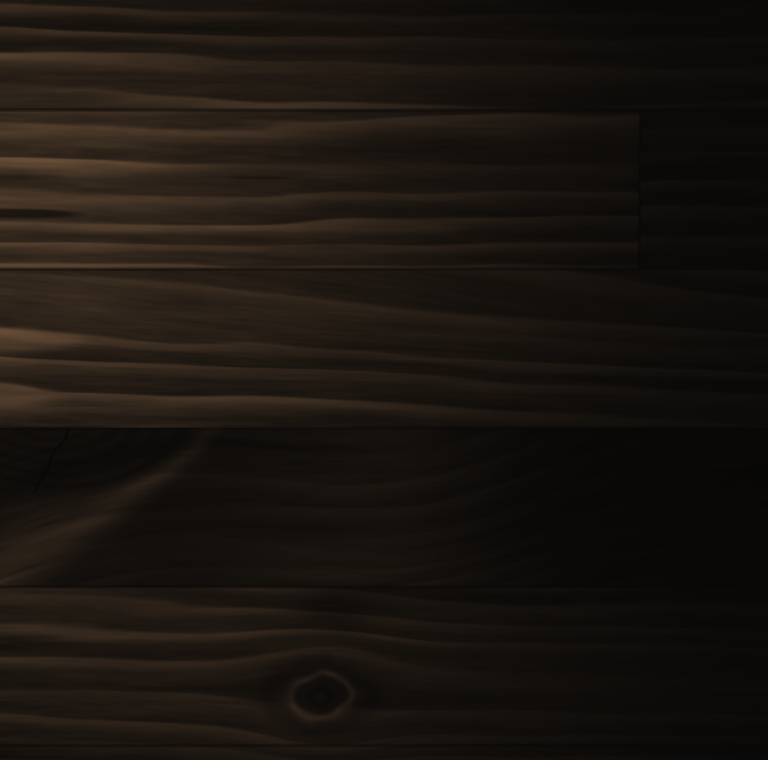
Write a Shadertoy shader that draws this texture.

```glsl
// Dark stained wooden planks with flowing grain and two knots, lit from the left.
#define PLANK_PITCH 0.209
#define PLANK_OFFSET 0.019
#define JOINT_X 0.832
#define RING_COUNT 26.0
#define RING_CONTRAST 0.62
#define FIBRE_CONTRAST 0.34
#define SHADOW_COLOR vec3(0.030, 0.027, 0.024)
#define LIGHT_COLOR vec3(0.330, 0.250, 0.180)
#define SMALL_KNOT vec2(0.414, 0.083)
#define LARGE_KNOT vec2(0.070, 0.442)

float hash(vec2 p) {
    return fract(sin(dot(p, vec2(127.1, 311.7))) * 43758.55);
}

float noise(vec2 p) {
    vec2 cell = floor(p), f = fract(p);
    f = f * f * (3.0 - 2.0 * f);
    return mix(mix(hash(cell), hash(cell + vec2(1, 0)), f.x),
               mix(hash(cell + vec2(0, 1)), hash(cell + vec2(1, 1)), f.x), f.y);
}

float bell(float x) { return exp(-x * x); }

// Growth rings: a slow rise to a bright edge, then a quick fall.
float rings(float x, float across, float count, float seed) {
    float phase = across * count + 1.6 * noise(vec2(x * 1.3 + seed, across * 14.0))
                + 0.25 * noise(vec2(x * 9.0, across * 60.0 + seed));
    float s = fract(phase);
    float ridge = smoothstep(0.0, 0.8, s) * (1.0 - smoothstep(0.82, 1.0, s));
    float strength = 0.25 + 1.1 * noise(vec2(x * 2.5, floor(phase) * 7.3 + seed));
    return ridge * ridge * strength;
}

// Thin fibres, stretched along the plank, at three scales.
float fibres(float x, float across, float seed) {
    return 0.40 * noise(vec2(x * 7.0 + seed, across * 95.0))
         + 0.35 * noise(vec2(x * 16.0, across * 210.0 + seed))
         + 0.25 * noise(vec2(x * 45.0 + seed, across * 330.0)) - 0.5;
}

void mainImage(out vec4 fragColor, in vec2 fragCoord) {
    vec2 uv = fragCoord / iResolution.xy;
    float pixel = 1.0 / iResolution.y;
    float x = uv.x, y = uv.y;

    // Planks, counted from the bottom
    float plankCoord = (y - PLANK_OFFSET) / PLANK_PITCH;
    int plank = int(clamp(floor(plankCoord), 0.0, 4.0));
    float tones[5] = float[5](0.66, 0.60, 1.00, 1.05, 0.80);
    float tone = tones[plank];
    float seed = float(plank) * 17.3;
    float count = RING_COUNT, ringAmount = RING_CONTRAST;
    float across = y + 0.012 * x + 0.008 * (noise(vec2(x * 3.0 + seed, y * 5.0)) - 0.5);

    // Small knot pushes the grain of the bottom plank aside
    vec2 toKnot = (uv - SMALL_KNOT) / vec2(0.048, 0.033);
    float knotRadius = length(toKnot) + 0.25 * (noise(uv * 45.0) - 0.5);
    if (plank == 0) {
        across -= 0.75 * (y - SMALL_KNOT.y) * exp(-0.22 * dot(toKnot, toKnot));
        ringAmount *= 0.75;
    }

    // Dark plank with slanted fibres, a pale sweep and a large cut knot
    float largeKnot = 0.0;
    if (plank == 1) {
        across -= 0.14 * x + 0.02 * sin(x * 9.0);
        ringAmount *= 0.3;
        float sweep = y - 0.425 - 0.71 * (x - 0.26) + 0.035 * (noise(uv * 9.0) - 0.5);
        float width = mix(0.045, 0.018, smoothstep(0.0, 0.27, x));
        tone = 0.26 + 0.46 * bell((x - 0.52) / 0.17)
             + 0.58 * bell(sweep / width) * (1.0 - smoothstep(0.24, 0.32, x));
        vec2 q = (uv - LARGE_KNOT) / vec2(0.19, 0.092);
        float r = length(q) + 0.1 * (noise(uv * 14.0) - 0.5);
        largeKnot = 1.0 - smoothstep(0.85, 1.05, r);
        tone = mix(tone, 0.24 + 0.04 * sin(r * 42.0), largeKnot);
        float split = abs(x - 0.065 - 0.5 * (y - 0.40) - 0.01 * noise(uv * 40.0));
        tone *= 1.0 - 0.6 * largeKnot * (1.0 - smoothstep(0.001, 0.004, split));
    }

    // Wide sloping grain with a pale tongue at the left
    float tongue = 0.0;
    if (plank == 2) {
        across += 0.10 * x * smoothstep(0.47, 0.60, y);
        count *= 0.72;
        vec2 q = vec2(x / 0.12, (y - 0.552 + 0.02 * x) / 0.021);
        tongue = 1.0 - smoothstep(0.55, 1.1, length(q) + 0.3 * (noise(uv * vec2(20, 80)) - 0.5));
    }

    // Butt joint in the fourth plank
    float joint = 0.0;
    if (plank == 3) {
        float edge = x - JOINT_X - 0.002 * noise(vec2(y * 40.0, 3.0));
        float beyond = smoothstep(-pixel, pixel, edge);
        joint = 1.0 - smoothstep(0.0005, 0.003, abs(edge));
        tone *= mix(1.0, 0.62, beyond);
        seed += 5.0 * step(0.0, edge);
    }

    // Grain
    float grain = 0.47 + ringAmount * rings(x, across, count, seed) * (1.0 - largeKnot)
                + FIBRE_CONTRAST * fibres(x, across, seed)
                + 0.30 * (noise(vec2(x * 2.2 + seed, across * 22.0)) - 0.5) + 0.35 * tongue;
    float crack = smoothstep(0.86, 0.95, noise(vec2(x * 3.2 + seed, across * 75.0)));
    grain *= 1.0 - 0.6 * crack * (plank == 3 ? 1.0 : 0.25);

    // Small knot: dark heart, pale rim, dusky halo
    if (plank == 0) {
        grain *= 1.0 - 0.35 * bell((knotRadius - 1.3) / 0.35);
        grain = mix(grain, 0.22 + 0.06 * sin(knotRadius * 16.0), 1.0 - smoothstep(0.5, 0.9, knotRadius));
        grain += 0.42 * bell((knotRadius - 0.86) / 0.13) * (0.5 + noise(uv * 60.0));
        grain *= 1.0 - 0.45 * bell(length((uv - vec2(0.44, 0.205)) / vec2(0.05, 0.035)));
    }

    // Seams and light
    float seam = abs(plankCoord - round(plankCoord)) * PLANK_PITCH;
    float seamShade = 0.45 * (1.0 - smoothstep(0.0008, 0.0035, seam));
    float light = mix(1.04, 0.11, smoothstep(-0.12, 1.03, x + 0.05 * (noise(uv * 3.0) - 0.5)));
    light *= 1.0 - 0.3 * smoothstep(0.85, 1.05, y);
    float value = max(grain, 0.05) * tone * light * (1.0 - seamShade) * (1.0 - 0.55 * joint);
    fragColor = vec4(mix(SHADOW_COLOR, LIGHT_COLOR, value), 1.0);
}
```
